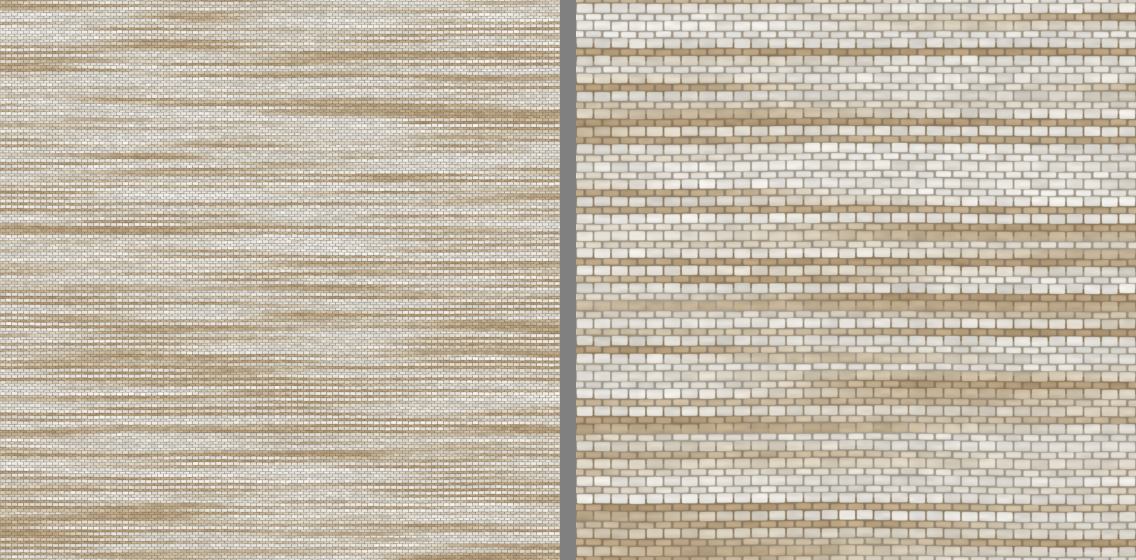
Left, the full canvas; right, a detail of the centre.
A WebGL 2 fragment shader for this texture:

```glsl
#version 300 es
precision highp float;
// Woven grasscloth: fine plain weave with long, thin pale and tan weft streaks.
uniform vec2 u_resolution;
out vec4 fragColor;

const vec2 WEAVE_COUNT = vec2(96.0, 96.0); // repeats across and down
const int SAMPLES = 3;                     // supersampling per axis

const vec3 IVORY = vec3(0.94, 0.93, 0.91);
const vec3 SILVER = vec3(0.85, 0.84, 0.81);
const vec3 STRAW = vec3(0.82, 0.77, 0.67);
const vec3 TAN = vec3(0.71, 0.62, 0.49);
const vec3 PALE_GAP = vec3(0.64, 0.61, 0.56);
const vec3 TAN_GAP = vec3(0.56, 0.48, 0.37);

float hash(vec2 p) {
  return fract(sin(dot(p, vec2(127.1, 311.7))) * 43758.5453);
}

float noise(vec2 p) {
  vec2 cell = floor(p);
  vec2 f = fract(p);
  f = f * f * (3.0 - 2.0 * f);
  float low = mix(hash(cell), hash(cell + vec2(1.0, 0.0)), f.x);
  float high = mix(hash(cell + vec2(0.0, 1.0)), hash(cell + vec2(1.0, 1.0)), f.x);
  return mix(low, high, f.y);
}

// Signed distance to a box with rounded corners.
float roundedBox(vec2 p, vec2 halfSize, float radius) {
  vec2 d = abs(p) - halfSize + radius;
  return length(max(d, 0.0)) + min(max(d.x, d.y), 0.0) - radius;
}

// Share of dyed yarn: faint shared bands plus a strong streak per thread.
float streak(float x, float row, float seed) {
  float band = noise(vec2(x * 3.5 + 17.0, row * 0.55));
  float thread = noise(vec2(x * 5.0 + hash(vec2(row, seed)) * 50.0, row + seed));
  return mix(band, thread, 0.62);
}

// Yarn colour, with small changes from stitch to stitch.
vec3 yarnColor(float warmth, vec2 stitch, float seed) {
  float bleach = noise(vec2(stitch.x * 0.06 + seed, stitch.y));
  vec3 pale = mix(SILVER, IVORY, bleach);
  vec3 dyed = mix(STRAW, TAN, smoothstep(0.46, 0.80, warmth));
  vec3 color = mix(pale, dyed, smoothstep(0.30, 0.64, warmth));
  return color + (hash(stitch + seed) - 0.5) * 0.08;
}

// One layer of stitches, drawn over the colour beneath it.
vec3 stitchLayer(vec3 under, vec2 p, vec2 shift, vec2 halfSize, float dye, float seed) {
  vec2 q = p * WEAVE_COUNT + shift;
  vec2 stitch = floor(q);
  vec2 local = fract(q) - 0.5;
  float warmth = streak(p.x, stitch.y, seed) + dye;
  local.y += (hash(stitch + seed + 9.0) - 0.5) * 0.06;
  float dist = roundedBox(local, halfSize, 0.10);
  float rounding = 1.0 - 0.07 * pow(abs(local.y) / halfSize.y, 2.0);
  vec3 color = yarnColor(warmth, stitch, seed) * rounding;
  return mix(under, color, 1.0 - smoothstep(-0.04, 0.04, dist));
}

vec3 weave(vec2 p) {
  // Slight waviness keeps the threads from being perfectly straight.
  p.y += (noise(vec2(p.x * 8.0, p.y * 14.0)) - 0.5) * 0.0015;
  float row = floor(p.y * WEAVE_COUNT.y + 0.5);
  float warmth = streak(p.x, row, 3.0);
  vec3 color = mix(PALE_GAP, TAN_GAP, smoothstep(0.30, 0.70, warmth));

  // Narrow dyed picks sit half a stitch between the broad pale picks.
  color = stitchLayer(color, p, vec2(0.5, 0.5), vec2(0.43, 0.17), 0.08, 3.0);
  color = stitchLayer(color, p, vec2(0.0, 0.0), vec2(0.45, 0.27), -0.16, 8.0);

  // Fine fibre grain drawn out along the weft.
  float grain = noise(p * vec2(160.0, 420.0)) - 0.5;
  return color + grain * 0.06;
}

void main() {
  vec3 sum = vec3(0.0);
  for (int j = 0; j < SAMPLES; j++) {
    for (int i = 0; i < SAMPLES; i++) {
      vec2 offset = (vec2(i, j) + 0.5) / float(SAMPLES) - 0.5;
      sum += weave((gl_FragCoord.xy + offset) / u_resolution);
    }
  }
  fragColor = vec4(sum / float(SAMPLES * SAMPLES), 1.0);
}
```
